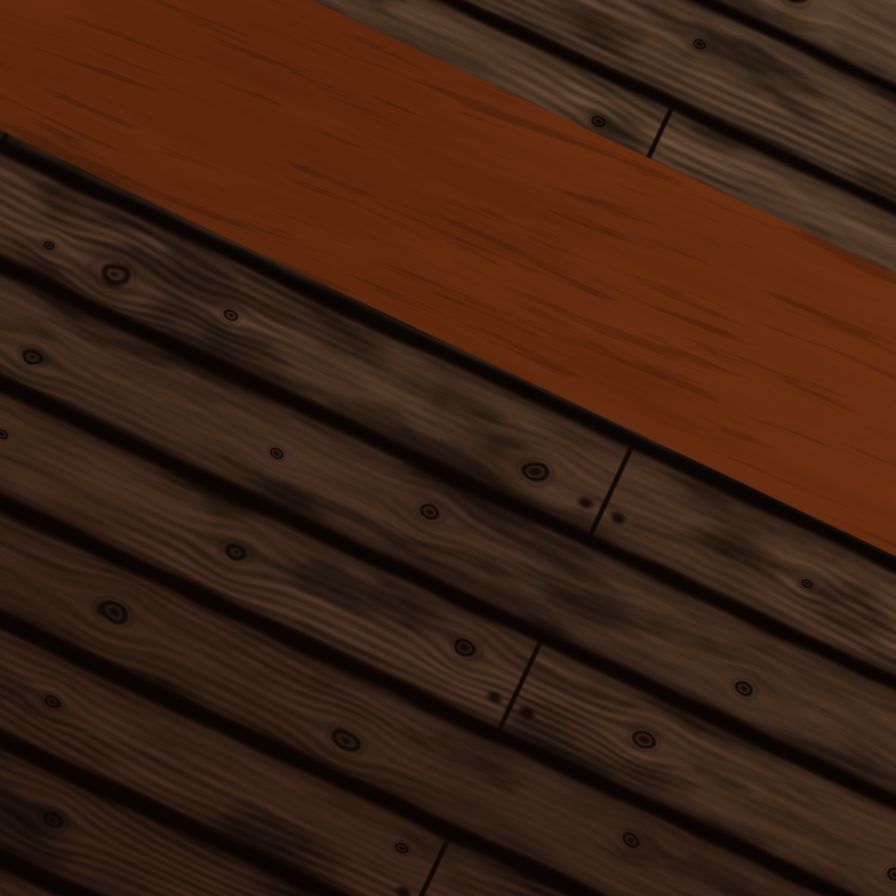
A Shadertoy shader for this texture:

```glsl
// Weathered, slanted deck boards with dark gaps, butt joints, knots and nails,
// crossed by one wide, smooth orange plank. Board space is a rotated frame:
// u runs along the boards, v runs down across them; grain is warped noise.

const float SLOPE_ANGLE  = 0.438;    // boards fall to the right
const float BOARD_WIDTH  = 0.120;
const float FIRST_GAP    = 0.147;    // v of the gap above board 0
const float GAP_THIN     = 0.0055;   // half widths: upper right, lower left
const float GAP_WIDE     = 0.0098;
const float JOINT_HALF   = 0.0022;
const float KNOT_SPACING = 0.30;
const float GRAIN_LINES  = 92.0;     // grain lines per canvas height
const float PLANK_TOP    = -0.1475;
const float PLANK_BOTTOM = 0.131;
const vec3  MAIN_KNOT    = vec3(0.245, 0.223, 0.019);   // u, v, radius

const vec3 WOOD_DARK   = vec3(0.180, 0.110, 0.075);
const vec3 WOOD_LIGHT  = vec3(0.365, 0.268, 0.188);
const vec3 WOOD_RED    = vec3(0.210, 0.085, 0.045);
const vec3 GAP_COLOR   = vec3(0.040, 0.016, 0.009);
const vec3 PLANK_DARK  = vec3(0.325, 0.130, 0.042);
const vec3 PLANK_LIGHT = vec3(0.435, 0.192, 0.064);

float hash(vec2 p) {
    vec3 q = fract(p.xyx * 0.1031);
    q += dot(q, q.yzx + 33.33);
    return fract((q.x + q.y) * q.z);
}

float noise(vec2 p) {
    vec2 i = floor(p), f = fract(p);
    f = f * f * (3.0 - 2.0 * f);
    return mix(mix(hash(i), hash(i + vec2(1, 0)), f.x),
               mix(hash(i + vec2(0, 1)), hash(i + vec2(1, 1)), f.x), f.y);
}

float fbm(vec2 p) {
    float sum = 0.0, amp = 0.53;
    for (int i = 0; i < 4; i++) {
        sum += amp * noise(p);
        p = p * 2.03 + 17.7;
        amp *= 0.5;
    }
    return sum;
}

// Bends the grain around a knot and darkens its core and rings.
void addKnot(vec2 p, vec3 knot, inout float bend, inout float dark) {
    vec2 d = (p - knot.xy) * vec2(0.72, 1.0) / knot.z;
    float r = length(d) + 0.35 * (noise(p * 70.0) - 0.5);
    bend -= 0.8 * (p.y - knot.y) * exp(-dot(d, d) / 5.0);
    float rings = 0.6 + 0.4 * cos(r * 11.0);
    dark = max(dark, 0.85 * rings * (1.0 - smoothstep(0.6, 1.25, r)));
    dark = max(dark, 0.8 * (1.0 - smoothstep(0.1, 0.55, r)));
}

// Joint position along a board; most boards have theirs off the canvas.
float jointPosition(float row) {
    bool even = mod(row, 2.0) < 0.5;
    return even ? 0.85 + step(row, -1.0) : 0.07 - 0.33 * (row + 1.0);
}

vec3 deckColor(vec2 p, float light) {
    float across = (p.y - FIRST_GAP) / BOARD_WIDTH;
    float row = floor(across), t = fract(across);
    vec2 seed = vec2(row * 13.7 + 40.0, row * 5.3 + 70.0);

    // Knots: one large, the rest scattered along each board
    float bend = 0.0, dark = 0.0;
    addKnot(p, MAIN_KNOT, bend, dark);
    float cell = floor(p.x / KNOT_SPACING);
    for (float i = -1.0; i <= 1.0; i++) {
        vec2 id = vec2(cell + i + 50.0, row + 50.0);
        float size = hash(id + 31.0);
        float ku = (cell + i + 0.2 + 0.6 * hash(id)) * KNOT_SPACING;
        float kv = FIRST_GAP + (row + 0.3 + 0.4 * hash(id + 9.0)) * BOARD_WIDTH;
        addKnot(p, vec3(ku, kv, mix(0.006, 0.017, size * size)), bend, dark);
    }

    // Grain lines, fine fibres and stained patches
    vec2 g = vec2(p.x, p.y + bend);
    float wave = 2.6 * noise(g * vec2(4.0, 15.0) + seed);
    float lines = sin(6.2832 * (g.y * GRAIN_LINES + wave));
    float fibre = fbm(g * vec2(14.0, 130.0) + seed);
    float stain = fbm(g * vec2(6.0, 24.0) + seed);
    float strength = 0.04 + 0.13 * smoothstep(0.3, 0.7, noise(p * vec2(3.0, 9.0) + seed));
    float tone = 0.96 + strength * lines + 0.55 * (fibre - 0.5);
    tone *= 1.0 - 0.45 * smoothstep(0.53, 0.78, stain);
    tone *= 0.92 + 0.16 * hash(seed);
    vec3 color = mix(WOOD_DARK, WOOD_LIGHT, light) * tone;
    color = mix(color, WOOD_RED * tone, 0.22 * (1.0 - light) * noise(p * 5.0 + seed));

    // Joint with a nail on each side
    float fromJoint = abs(p.x - jointPosition(row));
    vec2 nail = vec2(fromJoint - 0.020, (t - 0.70) * BOARD_WIDTH);
    dark = max(dark, 0.8 * (1.0 - smoothstep(0.002, 0.009, length(nail * vec2(0.7, 1.0)))));
    dark = max(dark, 0.9 * (1.0 - smoothstep(JOINT_HALF - 0.001, JOINT_HALF + 0.002, fromJoint)));
    color = mix(color, GAP_COLOR, dark);

    // Gap with a reddish rim and a soft shadow
    float d = min(t, 1.0 - t) * BOARD_WIDTH + 0.003 * (noise(p * vec2(18.0, 6.0) + seed) - 0.5);
    float halfGap = mix(GAP_WIDE, GAP_THIN, light);
    color = mix(color, WOOD_RED * tone, 0.6 * (1.0 - light) * exp(-max(d - halfGap, 0.0) * 160.0));
    color *= 1.0 - 0.35 * exp(-max(d - halfGap, 0.0) * 110.0);
    return mix(GAP_COLOR, color, smoothstep(halfGap - 0.004, halfGap + 0.004, d));
}

vec3 plankColor(vec2 p) {
    vec2 g = vec2(p.x, p.y + 0.05 * p.x + 0.012 * noise(p * vec2(4.0, 9.0)));
    float broad = fbm(g * vec2(2.5, 22.0) + 5.0);
    float fibre = fbm(g * vec2(7.0, 110.0) + 60.0);
    float tone = 0.25 + 0.34 * p.x + 0.7 * (broad - 0.5) + 0.5 * (fibre - 0.5);
    vec3 color = mix(PLANK_DARK, PLANK_LIGHT, clamp(tone + 0.1, 0.0, 1.0));
    return color * (1.0 - 0.22 * smoothstep(0.56, 0.8, fibre));
}

void mainImage(out vec4 fragColor, in vec2 fragCoord) {
    vec2 uv = fragCoord / iResolution.y;
    float c = cos(SLOPE_ANGLE), s = sin(SLOPE_ANGLE);
    vec2 down = vec2(uv.x, 1.0 - uv.y);
    vec2 p = vec2(c * down.x + s * down.y, c * down.y - s * down.x);

    // Light falls off toward the lower left
    float light = clamp(0.02 + 0.38 * uv.x + 0.52 * uv.y, 0.0, 1.0);
    vec3 color = deckColor(p, light);

    // Orange plank laid over the deck
    float inside = min(p.y - PLANK_TOP, PLANK_BOTTOM + 0.006 * p.x - p.y);
    float soft = max(0.0015, 1.0 / iResolution.y);
    color *= 1.0 - 0.2 * exp(-max(-inside, 0.0) * 150.0);
    color = mix(color, plankColor(p), smoothstep(-soft, soft, inside));
    fragColor = vec4(color, 1.0);
}
```
